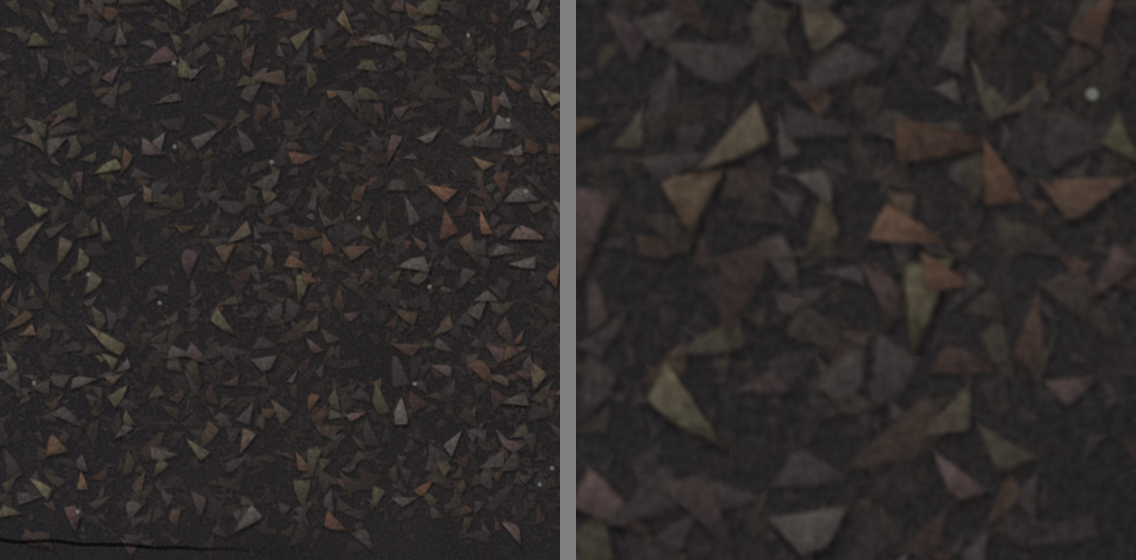
Left: the whole. Right: its middle third, enlarged.
Give the GLSL for this texture, as a Shadertoy shader.

```glsl
// Worn dark asphalt: small angular stones in brown, grey and olive, half sunk in
// a grainy binder, with a thin crack along the lower edge. Each stone is a rounded
// polygon placed by a jittered grid; three grid layers give three stone sizes.

#define COARSE_CELLS 33.0
#define MEDIUM_CELLS 47.0
#define FINE_CELLS 96.0
#define EDGE_BLUR 0.0028
#define SHADOW_DEPTH 0.36
#define GRAIN 0.030
#define BINDER vec3(0.150, 0.139, 0.143)
#define GREY_STONE vec3(0.315, 0.295, 0.280)
#define BROWN_STONE vec3(0.370, 0.270, 0.220)
#define OLIVE_STONE vec3(0.330, 0.310, 0.245)
#define PINK_STONE vec3(0.320, 0.255, 0.250)

const float TAU = 6.2831853;

vec3 hash3(vec2 p) {
    vec3 q = fract(p.xyx * vec3(0.1031, 0.1030, 0.0973));
    q += dot(q, q.yxz + 33.33);
    return fract((q.xxy + q.yzz) * q.zyx);
}

float gradientCorner(vec2 cell, vec2 offset) {
    float angle = TAU * hash3(cell + 71.0).x;
    return dot(vec2(cos(angle), sin(angle)), offset);
}

// Gradient noise, roughly -0.7 to 0.7
float gradientNoise(vec2 p) {
    vec2 i = floor(p), f = fract(p);
    vec2 u = f * f * f * (f * (f * 6.0 - 15.0) + 10.0);
    vec2 e = vec2(0.0, 1.0);
    float low = mix(gradientCorner(i, f), gradientCorner(i + e.yx, f - e.yx), u.x);
    float high = mix(gradientCorner(i + e.xy, f - e.xy), gradientCorner(i + e.yy, f - e.yy), u.x);
    return mix(low, high, u.y);
}

// Rounded irregular polygon: smooth maximum of five half planes
float stoneDistance(vec2 p, float radius, vec3 shape) {
    float turn = shape.x * TAU;
    float c = cos(turn), s = sin(turn);
    p = mat2(c, s, -s, c) * p / radius;
    p.x *= mix(0.75, 1.35, shape.y);
    float total = 0.0;
    for (int i = 0; i < 5; i++) {
        float k = float(i);
        float angle = (k + 0.55 * sin(k * 2.4 + shape.z * 19.0)) * TAU / 5.0;
        float reach = 0.86 + 0.16 * sin(k * 4.1 + shape.y * 23.0);
        total += exp(9.0 * (dot(p, vec2(cos(angle), sin(angle))) - reach));
    }
    return radius * log(total) / 9.0;
}

vec3 stoneColour(vec3 pick, float warmth) {
    vec3 colour = mix(GREY_STONE, PINK_STONE, smoothstep(0.25, 0.5, pick.x));
    colour = mix(colour, OLIVE_STONE, smoothstep(0.5, 0.65, pick.x));
    return mix(colour, BROWN_STONE, smoothstep(0.75, 0.95, pick.x + warmth));
}

// Lays one jittered grid of stones over the ground colour
vec3 addStones(vec3 ground, vec2 uv, float cells, float share, float strength, float seed) {
    vec2 home = floor(uv * cells);
    for (int j = -1; j <= 1; j++)
    for (int i = -1; i <= 1; i++) {
        vec2 cell = home + vec2(i, j);
        vec3 place = hash3(cell + seed);
        vec3 shape = hash3(cell + seed + 137.0);
        vec3 pick = hash3(cell + seed + 291.0);
        vec2 centre = (cell + 0.5 + 0.8 * (place.xy - 0.5)) / cells;
        float patches = 0.35 * gradientNoise(centre * 4.5 + 8.0) + 0.10 * (centre.x - 0.5);
        float cover = (share + patches) * smoothstep(0.0, 0.10, centre.y);
        if (place.z > cover) continue;

        vec2 p = uv - centre;
        float radius = mix(0.30, 0.52, shape.z) / cells;
        float d = stoneDistance(p, radius, shape);
        float shadow = stoneDistance(p + vec2(-0.12, 0.28) * radius, radius * 1.12, shape);
        float visible = mix(0.16, 1.0, pow(pick.y, 1.4)) * strength;
        float shade = smoothstep(EDGE_BLUR * 1.5, -EDGE_BLUR, shadow);
        ground *= 1.0 - SHADOW_DEPTH * shade * visible;

        float light = 1.0 + 0.16 * dot(p / radius, vec2(-0.35, 0.9));
        light += 0.24 * gradientNoise(uv * 110.0 + pick.xy * 40.0);
        light *= mix(0.85, 1.18, pick.z);
        vec3 colour = stoneColour(pick, 0.25 * (centre.x - 0.5)) * light;
        float body = smoothstep(EDGE_BLUR, -EDGE_BLUR, d);
        ground = mix(ground, mix(BINDER, colour, visible), body);
    }
    return ground;
}

void mainImage(out vec4 fragColor, in vec2 fragCoord) {
    vec2 uv = fragCoord / iResolution.y;

    // Binder with broad tone changes, cooler to the left
    vec3 colour = BINDER * (1.0 + 0.10 * gradientNoise(uv * 5.0));
    colour += vec3(-0.004, 0.0, 0.004) * smoothstep(0.7, 0.1, uv.x);

    // Stones, from fine grit to the largest
    colour = addStones(colour, uv, FINE_CELLS, 0.30, 0.34, 17.0);
    colour = addStones(colour, uv, MEDIUM_CELLS, 0.42, 0.55, 403.0);
    colour = addStones(colour, uv, COARSE_CELLS, 0.46, 0.88, 811.0);

    // Rare pale chips
    vec2 chipCell = floor(uv * 40.0);
    vec3 chip = hash3(chipCell + 611.0);
    float chipDistance = length(uv * 40.0 - chipCell - 0.3 - 0.4 * chip.xy);
    colour = mix(colour, vec3(0.46, 0.48, 0.47), 0.75 * step(0.99, chip.z) * smoothstep(0.24, 0.06, chipDistance));

    // Crack fading out to the right
    float crackLine = 0.036 - 0.045 * uv.x + 0.006 * gradientNoise(vec2(uv.x * 16.0, 3.0));
    float crack = smoothstep(0.0055, 0.001, abs(uv.y - crackLine));
    colour *= 1.0 - 0.6 * crack * smoothstep(0.55, 0.25, uv.x);

    // Fine surface grain
    float grain = gradientNoise(uv * 150.0) + 0.6 * gradientNoise(uv * 270.0 + 31.0);
    fragColor = vec4(colour + GRAIN * grain, 1.0);
}
```
